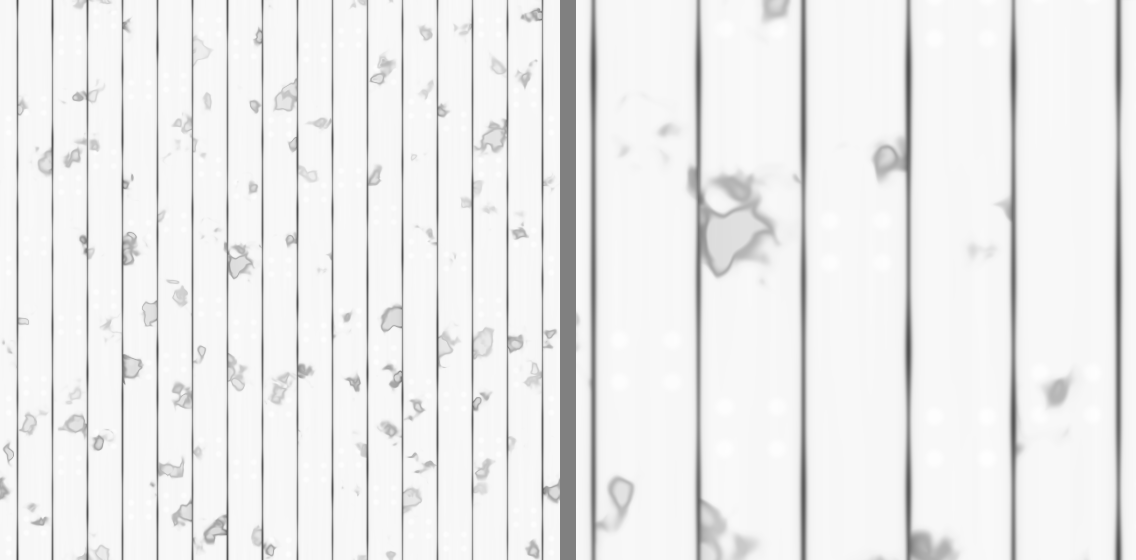
Left: the whole. Right: its middle third, enlarged.
Write a Shadertoy shader that draws this texture map.

```glsl
// White painted boards: sixteen upright planks parted by thin dark gaps, with
// faint nail heads and ragged grey chips. Each chip is a noisy disc scattered
// by hash in its own plank, soft at its rim and fading to pale inside.

float hash(vec2 cell, uint seed) {
    uvec2 q = uvec2(ivec2(cell)) * uvec2(1597u, 3571u);
    uint h = q.x ^ (q.y + seed * 7919u);
    h = (h ^ (h >> 16)) * 73244475u;
    h = (h ^ (h >> 15)) * 73244475u;
    h ^= h >> 16;
    return float(h & 65535u) / 65535.0;
}

// Value noise that wraps after "period" cells
float noise(vec2 p, vec2 period, uint seed) {
    vec2 i = floor(p), f = fract(p);
    f = f * f * (3.0 - 2.0 * f);
    vec2 a = mod(i, period), b = mod(i + 1.0, period);
    return mix(mix(hash(a, seed), hash(vec2(b.x, a.y), seed), f.x),
               mix(hash(vec2(a.x, b.y), seed), hash(b, seed), f.x), f.y);
}

// Darkness of the chips in one plank; local.x runs 0..1 across it
float chips(vec2 local, float plank, float ragged, float edge) {
    float dark = 0.0;
    float row = floor(local.y / 2.0);
    for (float k = -1.0; k <= 1.0; k++) {
        vec2 cell = vec2(plank, mod(row + k, 8.0));
        if (hash(cell, 1u) > 0.7) continue;
        vec2 center = vec2(hash(cell, 2u), (row + k + hash(cell, 3u)) * 2.0);
        float size = hash(cell, 4u);
        float radius = 0.12 + 0.28 * size * size * size;
        vec2 q = local - center;
        // Lean each chip so that they do not all look round
        q.y += q.x * (hash(cell, 5u) - 0.5) * 1.8;
        float d = length(q) - radius + ragged;
        float tone = mix(0.38, 0.08, smoothstep(0.04, 0.26, -d));
        float strength = mix(0.3, 1.0, hash(cell, 6u));
        float chip = smoothstep(0.07, -0.15, d) * tone * strength;
        chip *= 1.0 + 0.8 * exp(-edge / 0.07);
        float halo = 0.035 * strength * smoothstep(0.18, 0.0, d);
        dark = max(dark, chip + halo);
    }
    return dark;
}

void mainImage(out vec4 fragColor, in vec2 fragCoord) {
    // One unit is one plank width; gaps fall on whole numbers
    vec2 p = fragCoord / iResolution.xy * 16.0 + vec2(0.5, 0.0);
    float pixel = 16.0 / iResolution.x;
    float plank = mod(floor(p.x), 16.0);
    vec2 local = vec2(fract(p.x), p.y);
    float edge = min(local.x, 1.0 - local.x);

    // Faint grain along the boards
    float grain = noise(p * vec2(14.0, 0.5), vec2(224.0, 8.0), 11u);
    float shade = 0.966 + 0.01 * grain;

    // Nail heads: four to a joint, four joints up each plank
    float joint = mod(p.y + 4.0 * hash(vec2(plank, 0.0), 12u), 4.0) - 2.0;
    vec2 nail = abs(vec2(local.x - 0.5, joint)) - vec2(0.25, 0.2);
    shade += 0.02 * smoothstep(0.12, 0.04, length(nail));

    // Chipped paint, its outline bent by a second noise
    vec2 bend = vec2(noise(p * 5.0, vec2(80.0), 16u), noise(p * 5.0, vec2(80.0), 17u));
    vec2 w = p + (bend - 0.5) * 0.22;
    float ragged = (noise(w * 4.0, vec2(64.0), 13u) - 0.5) * 0.56
                 + (noise(w * 8.0, vec2(128.0), 14u) - 0.5) * 0.16;
    shade -= chips(local, plank, ragged, edge);

    // Gaps: a dark core of uneven depth in a soft shadow
    float gap = mod(floor(p.x + 0.5), 16.0);
    float uneven = noise(vec2(gap * 3.0, p.y * 1.5), vec2(48.0, 24.0), 15u);
    float width = max(0.022 + 0.01 * uneven, 0.7 * pixel);
    float core = exp(-edge * edge / (width * width));
    float shadow = exp(-edge * edge / 0.005);
    shade = min(shade, mix(shade, 0.51 - 0.16 * uneven, core * (0.75 + 0.25 * uneven)));
    shade -= 0.04 * shadow;

    fragColor = vec4(vec3(clamp(shade, 0.3, 1.0)), 1.0);
}
```
